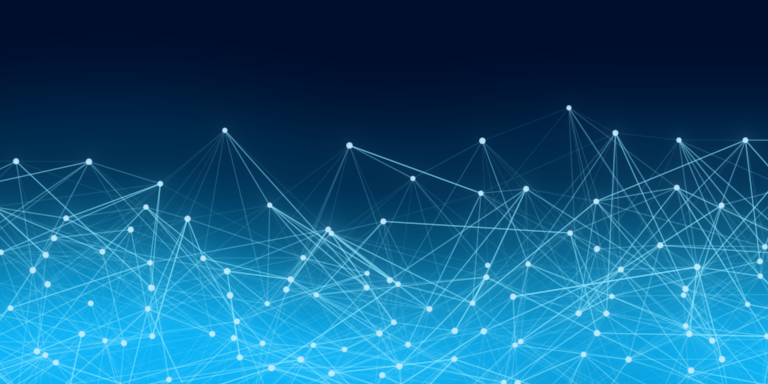
Give the GLSL for this background, as a WebGL 1 fragment shader.

```glsl
precision highp float;
// Network of glowing nodes and thin links rising from a cyan haze into a night blue sky.

uniform vec2 u_resolution;

#define COLS 12
#define ROWS 9
#define LINKS 11
#define SPACING 0.1732
#define REACH 0.62
#define LINK_WIDTH 0.0018
#define DOT_RADIUS 0.0078
#define LINK_GAIN 0.95
#define GLOW_GAIN 0.03

const vec3 NIGHT = vec3(0.0, 0.055, 0.175);
const vec3 NAVY = vec3(0.0, 0.19, 0.33);
const vec3 TEAL = vec3(0.02, 0.44, 0.62);
const vec3 CYAN = vec3(0.02, 0.69, 0.96);
const vec3 LINK_COLOR = vec3(0.56, 0.90, 1.0);
const vec3 DOT_COLOR = vec3(0.76, 0.92, 1.0);

float hash(vec2 v) {
  return fract(sin(dot(v, vec2(12.9898, 78.233))) * 43758.5453);
}

float bump(float x, float center, float width) {
  float t = (x - center) / width;
  return exp(-t * t);
}

// Height of the topmost node of each column
float crest(float col) {
  float h = 0.58 + 0.055 * smoothstep(4.0, 9.0, col);
  h += 0.085 * bump(col, 3.0, 0.5) - 0.06 * bump(col, 2.0, 0.5);
  h += 0.04 * bump(col, 5.0, 0.5) - 0.18 * bump(col, 4.0, 0.5);
  return h + 0.09 * bump(col, 8.0, 0.8) - 0.065 * bump(col, 6.0, 0.5);
}

// Node position: row 0 follows the crest, lower rows are scattered
vec2 node(vec2 cell) {
  float x = 0.036 + SPACING * cell.x;
  if (cell.y < 0.5) {
    x += 0.035 * bump(cell.x, 2.0, 1.5) + 0.12 * bump(cell.x, 4.0, 0.6);
    return vec2(x + 0.06 * bump(cell.x, 8.0, 0.7), crest(cell.x));
  }
  vec2 jitter = vec2(hash(cell), hash(cell + 31.7)) - 0.5;
  if (cell.y < 1.5) {
    float level = 0.47 - 0.06 * bump(cell.x, 5.0, 1.5);
    return vec2(x - 0.03, level) + jitter * vec2(0.1, 0.09);
  }
  x += jitter.x * SPACING;
  float y = 0.37 - 0.055 * (cell.y - 2.0) + 0.08 * jitter.y;
  return vec2(x, y * (1.0 - 0.24 * bump(x, 0.98, 0.35)));
}

float segmentDistance(vec2 p, vec2 a, vec2 b) {
  vec2 ab = b - a;
  vec2 ap = p - a;
  return length(ap - ab * clamp(dot(ap, ab) / dot(ab, ab), 0.0, 1.0));
}

float cover(float dist, float radius, float pixel) {
  return 1.0 - smoothstep(radius - pixel, radius + pixel, dist);
}

// Cell a link leads to: the first one runs sideways, the others fan downward
vec2 linkTarget(vec2 cell, float k) {
  if (k < 0.5) return cell + vec2(1.0, 0.0);
  vec2 seed = cell * 3.1 + k * vec2(7.3, 1.9);
  float side = floor(hash(seed) * 5.0) - 2.0;
  float down = 1.0 + floor(hash(seed + 5.3) * 5.0);
  return cell + vec2(side, down);
}

vec3 sky(vec2 p) {
  float depth = 1.0 - p.y;
  depth += 0.04 * bump(p.x, 0.3, 0.4) - 0.04 * bump(p.x, 1.0, 0.33);
  vec3 color = mix(NIGHT, NAVY, smoothstep(0.1, 0.5, depth));
  color = mix(color, TEAL, smoothstep(0.43, 0.76, depth));
  float haze = smoothstep(0.62, 0.93, depth);
  return mix(color, CYAN, haze * (1.0 - 0.28 * bump(p.x, 1.5, 0.35)));
}

void main() {
  float pixel = 1.0 / u_resolution.y;
  vec2 p = gl_FragCoord.xy * pixel;
  float links = 0.0;
  float dots = 0.0;

  for (int row = 0; row < ROWS; row++) {
    for (int col = -1; col <= COLS; col++) {
      vec2 cell = vec2(float(col), float(row));
      vec2 a = node(cell);
      if (abs(p.x - a.x) > REACH || p.y > a.y + 0.25) continue;

      float radius = DOT_RADIUS * (0.85 + 0.25 * hash(cell + 9.1));
      dots = max(dots, cover(length(p - a), radius, pixel));

      // Some nodes are brighter hubs, the two upper rows always are
      float hub = row < 2 ? 1.3 : 0.4 + 1.1 * hash(cell + 17.3);
      for (int k = 0; k < LINKS; k++) {
        float strength = hash(cell * 1.7 + float(k) * 4.1);
        strength *= strength;
        strength = hub * (0.05 + 0.65 * strength * strength);
        vec2 b = node(linkTarget(cell, float(k)));
        float dist = segmentDistance(p, a, b);
        float glow = GLOW_GAIN * exp(-40.0 * dist);
        links += strength * (cover(dist, LINK_WIDTH, 0.75 * pixel) + glow);
      }
    }
  }

  // Overlapping links saturate softly, dots lie on top
  vec3 color = mix(sky(p), LINK_COLOR, 1.0 - exp(-LINK_GAIN * links));
  color = mix(color, DOT_COLOR, 0.92 * dots);
  gl_FragColor = vec4(color, 1.0);
}
```
